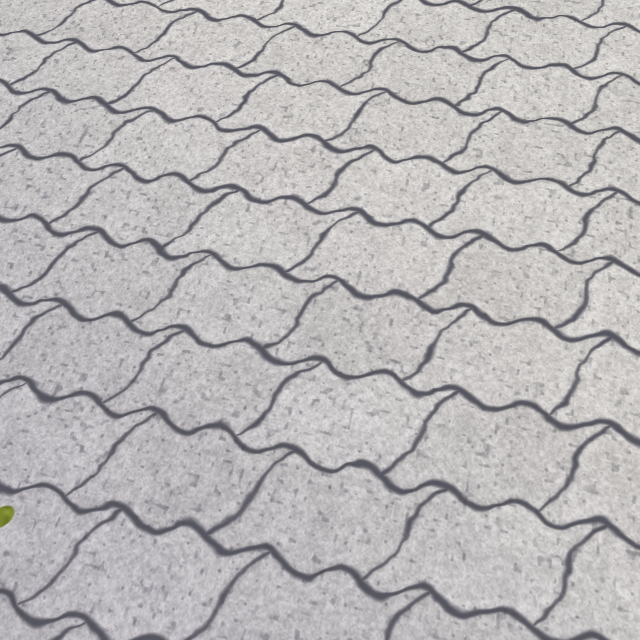
Reproduce this texture procedurally as a WebGL 1 fragment shader.

```glsl
precision highp float;
// Wavy interlocking concrete pavers receding in perspective, with dark sandy joints.

uniform vec2 u_resolution;

float hash(vec2 p) {
  vec3 q = fract(vec3(p.xyx) * 0.1031);
  q += dot(q, q.yzx + 33.33);
  return fract((q.x + q.y) * q.z);
}

float noise(vec2 p) {
  vec2 i = floor(p), f = fract(p);
  f = f * f * (3.0 - 2.0 * f);
  return mix(mix(hash(i), hash(i + vec2(1.0, 0.0)), f.x),
             mix(hash(i + vec2(0.0, 1.0)), hash(i + vec2(1.0, 1.0)), f.x), f.y);
}

// Canvas position to paver grid: x counts stones along a course, y counts courses.
vec2 groundFromCanvas(vec2 p) {
  vec2 alongX = vec2(0.190, -0.0588) + 0.029 * p;
  vec2 alongY = vec2(0.0612, 0.1508) - 0.059 * p;
  vec2 offset = p - vec2(0.2083, 0.4987);
  float det = alongX.x * alongY.y - alongY.x * alongX.y;
  return vec2(offset.x * alongY.y - alongY.x * offset.y,
              alongX.x * offset.y - offset.x * alongX.y) / det;
}

void main() {
  vec2 p = gl_FragCoord.xy / u_resolution;
  vec2 ground = groundFromCanvas(p);

  // Slightly irregular laying and chipped edges
  vec2 g = ground;
  g += 0.05 * (vec2(noise(ground * 2.3 + 40.0), noise(ground * 2.3 + 71.0)) - 0.5);
  g += 0.028 * (vec2(noise(ground * 13.0 + 15.0), noise(ground * 13.0 + 93.0)) - 0.5);

  // Long joints: two waves per stone
  float phase = 12.566 * g.x;
  float course = g.y + 0.02 + 0.08 * sin(phase);
  float row = floor(course);
  float longDist = abs(fract(course + 0.5) - 0.5) * 0.6;

  // Cross joints: slanted S curves within each course
  float t = g.y - row;
  float across = g.x - 0.4 * t - 0.045 * sin(6.283 * t);
  float crossDist = abs(fract(across + 0.5) - 0.5) * 0.87;
  vec2 stoneId = vec2(floor(across), row);

  // Joint width and depth vary along the way
  float wear = noise(ground * 5.0 + 120.0);
  float longWidth = 0.034 * (1.0 + 0.3 * cos(phase)) * (0.7 + 0.6 * wear);
  float crossWidth = 0.027 * (0.65 + 0.7 * wear);
  float longJoint = 1.0 - smoothstep(0.15 * longWidth, longWidth, longDist);
  float crossJoint = 1.0 - smoothstep(0.1 * crossWidth, crossWidth, crossDist);
  float joint = max(longJoint * (0.8 + 0.2 * wear), crossJoint * (0.6 + 0.4 * wear));

  // Stone tone: cooler at lower left, paler and warmer at upper right
  float light = smoothstep(0.0, 1.7, p.x + p.y);
  vec3 color = mix(vec3(0.725, 0.712, 0.735), vec3(0.815, 0.805, 0.79), light);
  color += 0.035 * (hash(stoneId + 50.0) - 0.5);

  // Mottling, grain and small dark pits
  color += 0.04 * (noise(ground * vec2(6.0, 4.0) + 31.0) - 0.5);
  color += 0.10 * (noise(ground * vec2(36.0, 23.0) + 300.0) - 0.5);
  color += 0.10 * (noise(ground * vec2(80.0, 50.0) + 700.0) - 0.5);
  float pits = smoothstep(0.7, 0.97, noise(ground * vec2(29.0, 19.0) + 500.0));
  color -= pits * vec3(0.15, 0.15, 0.135);

  // Worn rim shade, then the joint itself
  float edge = min(longDist, crossDist);
  color += 0.025 * smoothstep(0.02, 0.05, edge) * (1.0 - smoothstep(0.05, 0.11, edge));
  color -= 0.06 * exp(-edge * 28.0);
  color = mix(color, vec3(0.30, 0.30, 0.34) + 0.08 * (wear - 0.5), joint);

  // Leaf tip at the left border
  vec2 leaf = mat2(0.8, -0.6, 0.6, 0.8) * (p - vec2(0.002, 0.192));
  float leafMask = 1.0 - smoothstep(0.85, 1.1, length(leaf / vec2(0.024, 0.014)));
  vec3 leafColor = mix(vec3(0.33, 0.38, 0.10), vec3(0.56, 0.60, 0.24), noise(p * 90.0));
  color = mix(color, leafColor, leafMask);

  gl_FragColor = vec4(clamp(color, 0.0, 1.0), 1.0);
}
```
